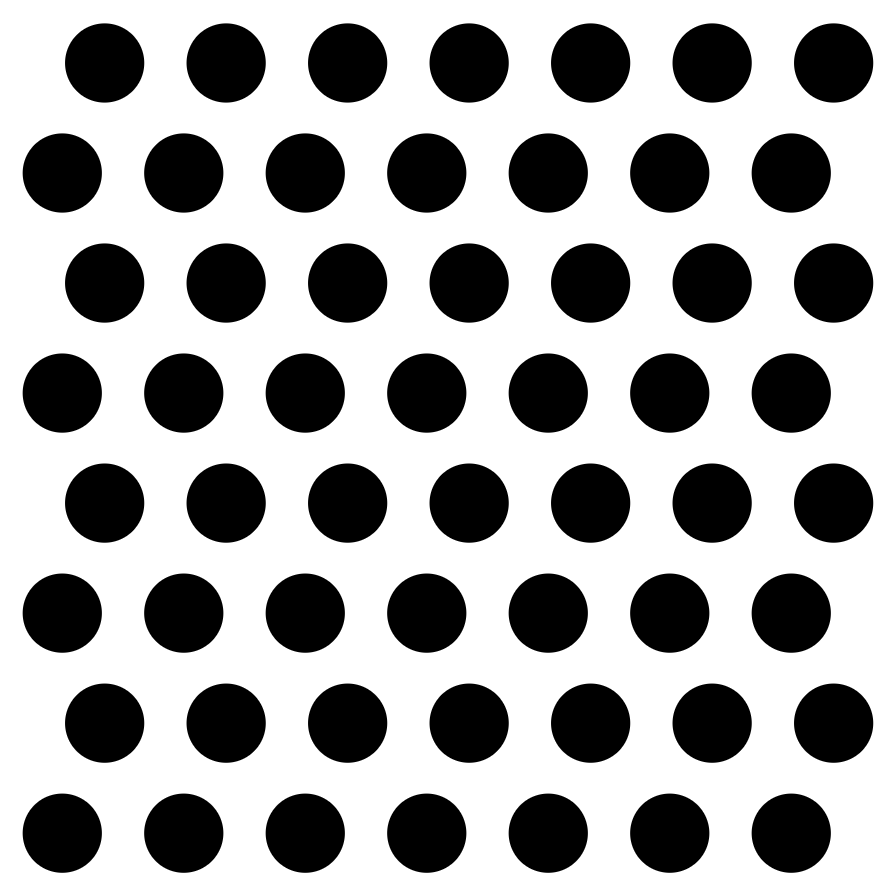
Write a WebGL 2 fragment shader that draws this pattern.

```glsl
#version 300 es
precision highp float;
// Black discs on white in staggered rows: each pixel finds its nearest
// grid cell, clamped to the finite grid, and takes the distance to that disc.
// Every second row, counted from the bottom, is shifted to the right.

#define COLUMNS 7.0
#define ROWS 8.0
#define FIRST_CENTER vec2(0.0695, 0.0701)
#define PITCH vec2(0.1356, 0.1228)
#define ROW_SHIFT 0.0473
#define RADIUS 0.0442
#define INK vec3(0.0)
#define PAPER vec3(1.0)

uniform vec2 u_resolution;
out vec4 fragColor;

// Signed distance to the disc of the nearest cell
float discDistance(vec2 point) {
    vec2 local = point - FIRST_CENTER;
    float row = clamp(round(local.y / PITCH.y), 0.0, ROWS - 1.0);
    local.x -= ROW_SHIFT * mod(row, 2.0);
    float column = clamp(round(local.x / PITCH.x), 0.0, COLUMNS - 1.0);
    return length(local - vec2(column, row) * PITCH) - RADIUS;
}

void main() {
    vec2 point = gl_FragCoord.xy / u_resolution;
    float pixel = 1.0 / min(u_resolution.x, u_resolution.y);

    // Edge blended across one pixel
    float coverage = clamp(0.5 - discDistance(point) / pixel, 0.0, 1.0);
    fragColor = vec4(mix(PAPER, INK, coverage), 1.0);
}
```
